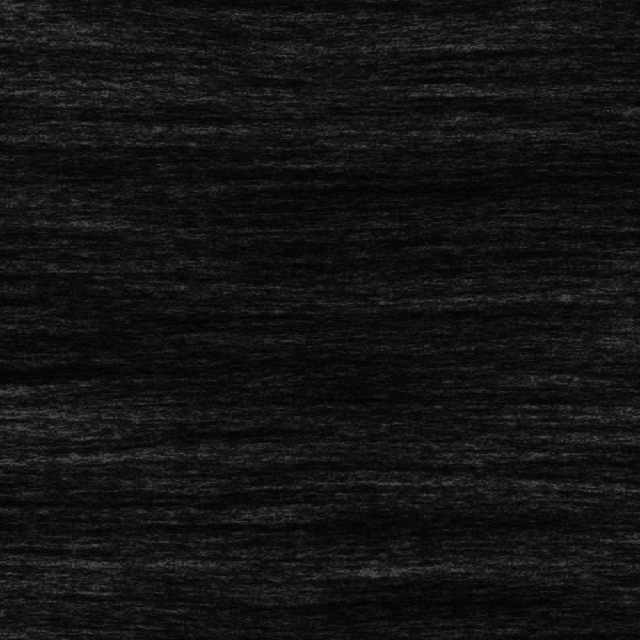
Give the GLSL for this texture, as a WebGL 2 fragment shader.

```glsl
#version 300 es
precision highp float;
// Black stained wood with fine horizontal grain, soft bands and a faint dark knot.

uniform vec2 u_resolution;
out vec4 fragColor;

float hash(vec2 cell) {
    uvec2 q = uvec2(ivec2(cell)) * uvec2(1597334673u, 3812015801u);
    uint n = (q.x ^ q.y) * 1597334673u;
    n = (n ^ (n >> 15)) * 2246822519u;
    return float((n ^ (n >> 13)) >> 8) / 16777216.0;
}

// Value noise centred on zero
float noise(vec2 p) {
    vec2 cell = floor(p);
    vec2 f = fract(p);
    f = f * f * (3.0 - 2.0 * f);
    float low = mix(hash(cell), hash(cell + vec2(1, 0)), f.x);
    float high = mix(hash(cell + vec2(0, 1)), hash(cell + vec2(1, 1)), f.x);
    return mix(low, high, f.y) - 0.5;
}

// Bend the grain gently, more so around the knot
vec2 bendGrain(vec2 uv, vec2 fromKnot, float knot) {
    float bend = 0.030 * noise(uv * vec2(2.2, 3.0) + 7.0);
    bend += 0.006 * noise(uv * vec2(6.0, 9.0) + 31.0);
    bend += 0.001 * noise(uv * vec2(24.0, 40.0) + 53.0);
    bend -= 0.25 * knot * fromKnot.y;
    return uv + vec2(0.0, bend);
}

void main() {
    vec2 uv = gl_FragCoord.xy / u_resolution;
    vec2 fromKnot = uv - vec2(0.56, 0.60);
    float knot = exp(-dot(fromKnot * vec2(4.5, 16.0), fromKnot * vec2(4.5, 16.0)));
    vec2 grain = bendGrain(uv, fromKnot, knot);

    // Broad light and dark bands
    float tone = 0.5 * noise(grain * vec2(1.8, 9.0) + 11.0);
    tone += 0.5 * noise(grain * vec2(2.0, 28.0) + 23.0);

    // Long streaks, then thin threads
    tone += 0.8 * noise(grain * vec2(2.8, 80.0) + 41.0);
    tone += 1.0 * noise(grain * vec2(7.0, 190.0) + 67.0);

    // Short fibres and fine speckle
    tone += 1.15 * noise(grain * vec2(60.0, 330.0) + 89.0);
    tone += 1.25 * noise(grain * vec2(280.0, 470.0) + 97.0);

    // Narrow dark grooves that fade in and out along their length
    float groove = 1.0 - smoothstep(0.0, 0.07, abs(noise(grain * vec2(1.5, 48.0) + 131.0)));
    tone -= 0.4 * groove * smoothstep(-0.2, 0.3, noise(grain * vec2(2.5, 20.0) + 151.0));

    // Darker knot and middle, paler sides
    tone += 0.12 * cos(6.2832 * (uv.x - 0.05)) - 0.4 * knot;

    float shade = 0.064 * exp(tone);
    fragColor = vec4(vec3(min(shade, 0.26)), 1.0);
}
```
